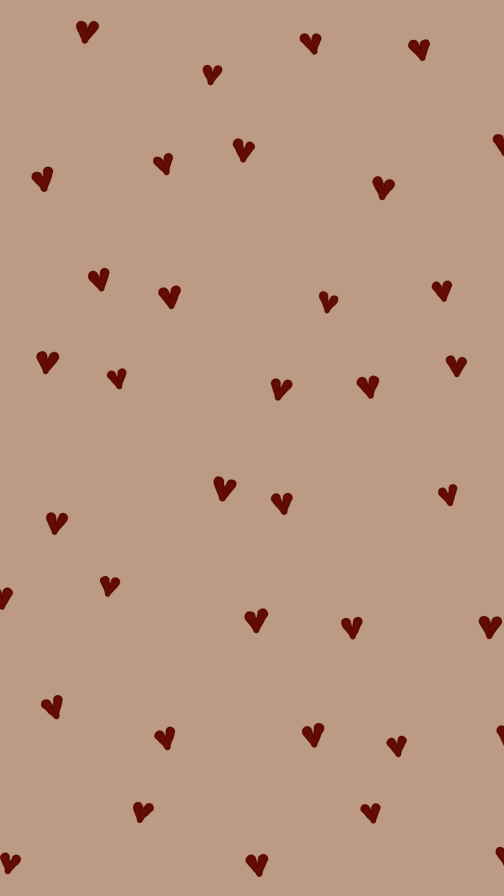
Write a Shadertoy shader that draws this pattern.

```glsl
// Small hand-drawn dark red hearts scattered over a plain warm tan ground.

const vec3 TAN_GROUND = vec3(0.740, 0.602, 0.518);
const vec3 HEART_RED  = vec3(0.405, 0.050, 0.010);
const vec3 HEART_DARK = vec3(0.335, 0.036, 0.008);

const float COLUMNS = 4.5;       // cells across the canvas width
const float HEART_SIZE = 0.0232; // half width of a heart, in canvas widths

vec2 hash2(vec2 p) {
    vec3 q = fract(vec3(p.xyx) * vec3(0.1031, 0.1030, 0.0973));
    q += dot(q, q.yzx + 33.33);
    return fract((q.xx + q.yz) * q.zy);
}

float valueNoise(vec2 p) {
    vec2 i = floor(p), f = fract(p);
    f = f * f * (3.0 - 2.0 * f);
    float low  = mix(hash2(i).x, hash2(i + vec2(1, 0)).x, f.x);
    float high = mix(hash2(i + vec2(0, 1)).x, hash2(i + vec2(1, 1)).x, f.x);
    return mix(low, high, f.y);
}

mat2 rotation(float angle) {
    float c = cos(angle), s = sin(angle);
    return mat2(c, s, -s, c);
}

float smoothMin(float a, float b, float k) {
    float h = max(k - abs(a - b), 0.0) / k;
    return min(a, b) - 0.25 * h * h * k;
}

// Brush stroke whose radius grows from start to end
float taperedStroke(vec2 p, vec2 start, vec2 end, float r0, float r1) {
    vec2 axis = end - start;
    float h = clamp(dot(p - start, axis) / dot(axis, axis), 0.0, 1.0);
    return length(p - start - axis * h) - mix(r0, r1, h);
}

// Two strokes meeting at the tip; uneven makes the lobes differ
float heartDistance(vec2 p, vec2 uneven) {
    vec2 tip = vec2(0.12 * uneven.x, -0.74);
    float left  = taperedStroke(p, tip, vec2(-0.50, 0.46 - 0.12 * uneven.y), 0.21, 0.44);
    float right = taperedStroke(p, tip, vec2(0.50, 0.46 + 0.12 * uneven.y), 0.21, 0.42);
    return smoothMin(left, right, 0.16);
}

void mainImage(out vec4 fragColor, in vec2 fragCoord) {
    vec2 uv = fragCoord / iResolution.x;

    // Staggered grid, one heart per cell
    vec2 grid = uv * COLUMNS;
    float row = floor(grid.y);
    grid.x += 0.5 * mod(row, 2.0) + 0.25;
    vec2 cell = floor(grid);

    // Random place, tilt, size and shape of this heart
    vec2 jitter = (hash2(cell + 7.0) - 0.5) * 0.56;
    vec2 traits = hash2(cell + 31.0);
    vec2 uneven = hash2(cell + 73.0) * 2.0 - 1.0;
    float size = HEART_SIZE * mix(0.90, 1.10, traits.x);
    float tilt = mix(-0.22, 0.28, traits.y);
    vec2 p = (fract(grid) - 0.5 - jitter) / COLUMNS / size;
    p = rotation(tilt) * p;

    // Slightly wobbly outline
    float wobble = 0.07 * (valueNoise(p * 2.5 + cell * 11.0) - 0.5);
    float d = heartDistance(p, uneven) + wobble;

    // Darker rim and faint brush mottling inside
    float mottle = valueNoise(p * vec2(4.0, 2.0) + cell * 17.0);
    float shade = clamp(smoothstep(-0.28, -0.02, d) * 0.75 + 0.5 * (mottle - 0.3), 0.0, 1.0);
    vec3 heartColor = mix(HEART_RED, HEART_DARK, shade);

    // Antialiased edge, about one pixel wide
    float edge = 0.75 / (iResolution.x * size);
    float coverage = 1.0 - smoothstep(-edge, edge, d);
    fragColor = vec4(mix(TAN_GROUND, heartColor, coverage), 1.0);
}
```
